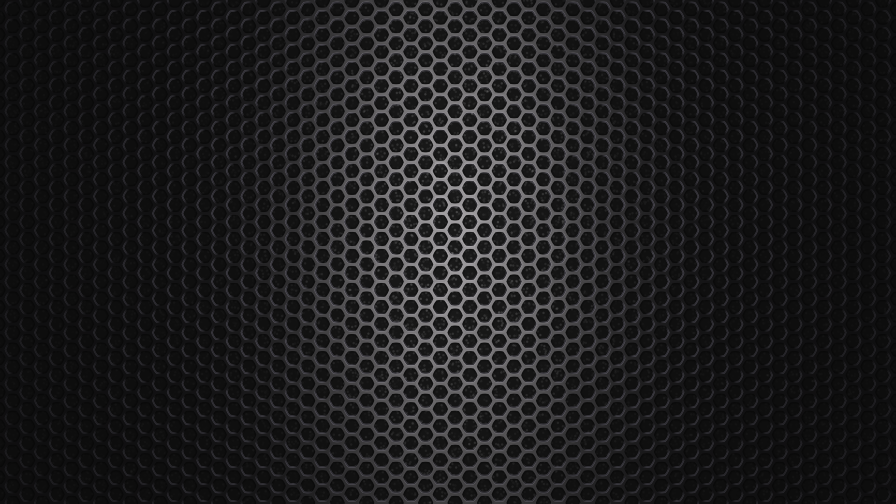
Write a Shadertoy shader that draws this pattern.

```glsl
// Dark perforated metal grille over speckled foam, lit by a tall soft spotlight.
// A staggered hexagonal lattice gives rounded holes; bars, lit hole rims and
// cellular-noise foam are layered with smooth distance-based masks.

const float ROWS = 29.6;                     // holes down the canvas height
const vec2 LATTICE = vec2(1.7320508, 1.0);   // period of the staggered columns
const vec2 ANCHOR = vec2(0.903, 0.509);      // centre of one hole
const vec2 LIGHT_POS = vec2(0.90, 0.56);
const float HOLE_RADIUS = 0.415;
const vec3 METAL_DARK = vec3(0.072, 0.071, 0.076);
const vec3 METAL_LIT = vec3(0.60, 0.59, 0.60);
const vec3 RIM_TINT = vec3(0.95, 0.92, 1.06);

vec2 hash22(vec2 p) {
    vec3 h = fract(vec3(p.xyx) * vec3(0.1031, 0.1030, 0.0973));
    h += dot(h, h.yzx + 33.33);
    return fract((h.xx + h.yz) * h.zy);
}

// Offset from the nearest hole centre, in hole pitches
vec2 hexOffset(vec2 q) {
    vec2 a = mod(q + 0.5 * LATTICE, LATTICE) - 0.5 * LATTICE;
    vec2 b = mod(q, LATTICE) - 0.5 * LATTICE;
    return dot(a, a) < dot(b, b) ? a : b;
}

// Signed distance to a hexagonal hole with softened corners
float holeDistance(vec2 o, float radius) {
    vec2 a = abs(o);
    float hex = max(a.y, dot(a, vec2(0.8660254, 0.5)));
    return mix(hex, length(o), 0.45) - radius;
}

// Cellular noise: bright grains of random strength
float grains(vec2 p) {
    vec2 cell = floor(p);
    float sum = 0.0;
    for (int y = -1; y <= 1; y++) {
        for (int x = -1; x <= 1; x++) {
            vec2 id = cell + vec2(x, y);
            vec2 rnd = hash22(id);
            float d = length(p - id - rnd);
            float strength = pow(hash22(id + 71.0).x, 4.0);
            sum += strength * (1.0 - smoothstep(0.15, 0.65, d));
        }
    }
    return sum;
}

float glow(vec2 v, vec2 size) {
    v /= size;
    return exp(-dot(v, v));
}

void mainImage(out vec4 fragColor, in vec2 fragCoord) {
    vec2 p = fragCoord / iResolution.y;
    vec2 q = (p - ANCHOR) * ROWS;
    vec2 o = hexOffset(q);
    vec2 id = floor((q - o) * vec2(1.1547005, 2.0) + 0.5);
    float aa = ROWS / iResolution.y;
    float d = holeDistance(o, HOLE_RADIUS);

    // Spotlight core and its wider spill
    vec2 fromLight = p - LIGHT_POS;
    float core = glow(fromLight, vec2(0.27, 0.56));
    float spill = glow(fromLight, vec2(0.60, 0.80));
    float vignette = mix(0.72, 1.0, glow(fromLight, vec2(0.85, 0.95)));

    // Foam seen through the holes
    float foamLevel = 0.062 + 0.035 * core;
    vec3 foam = vec3(foamLevel + grains(q * 6.0) * (0.025 + 0.16 * core));
    foam *= 1.0 - 0.35 * smoothstep(-0.16, 0.0, d);

    // Metal sheet with slight unevenness from hole to hole
    float uneven = 0.94 + 0.12 * hash22(id).x;
    uneven += 0.03 * sin(p.x * 31.0 + 2.0 * sin(p.y * 9.0));
    vec3 metal = mix(METAL_DARK, METAL_LIT, core * uneven);

    // Inner wall catching light on the side away from the lamp
    vec2 outward = fromLight / max(length(fromLight), 0.001);
    float facing = dot(o, outward) / max(length(o), 0.001);
    float rim = 1.0 - smoothstep(0.025, 0.025 + aa, abs(d + 0.025));
    rim *= smoothstep(0.15, 0.9, facing);
    vec3 rimLight = RIM_TINT * rim * (0.05 + 0.22 * spill) * (1.0 - 0.7 * core);

    float sheet = smoothstep(-0.6 * aa, 0.6 * aa, d);
    vec3 color = mix(foam, metal, sheet) * vignette + rimLight;
    fragColor = vec4(color, 1.0);
}
```
